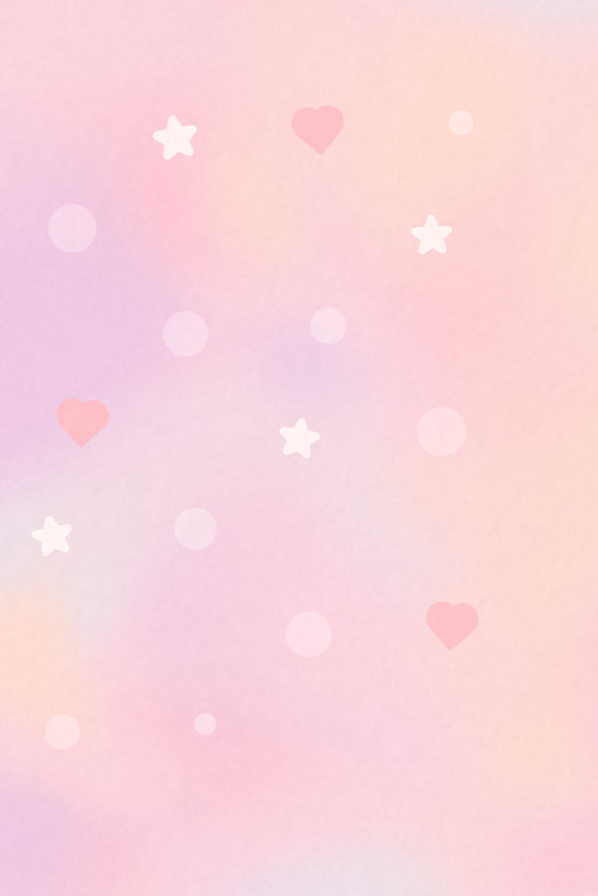
Give the GLSL for this background, as a WebGL 1 fragment shader.

```glsl
precision highp float;

// Pastel watercolour background: warped noise fields blend peach, lilac, rose
// and pale washes over pink paper with a faint grain. Stars, hearts and bubbles
// are spread evenly over it by a low-discrepancy sequence.

uniform vec2 u_resolution;

#define WASH_SCALE 3.6
#define WARP_AMOUNT 0.10
#define GRAIN_AMOUNT 0.022
#define MOTIF_COUNT 16
#define STAR_COUNT 4.0
#define TILT 0.35
#define PAPER vec3(0.99, 0.83, 0.87)
#define PEACH vec3(1.0, 0.862, 0.812)
#define LILAC vec3(0.925, 0.79, 0.905)
#define ROSE vec3(1.0, 0.765, 0.822)
#define PALE vec3(0.92, 0.89, 0.92)

float hash(vec2 p) {
  vec3 q = fract(vec3(p.xyx) * 0.1031);
  q += dot(q, q.yzx + 33.33);
  return fract((q.x + q.y) * q.z);
}

float noise(vec2 p) {
  vec2 cell = floor(p);
  vec2 f = fract(p);
  f = f * f * f * (f * (f * 6.0 - 15.0) + 10.0);
  float low = mix(hash(cell), hash(cell + vec2(1.0, 0.0)), f.x);
  float high = mix(hash(cell + vec2(0.0, 1.0)), hash(cell + vec2(1.0, 1.0)), f.x);
  return mix(low, high, f.y);
}

mat2 rotation(float angle) {
  float c = cos(angle);
  float s = sin(angle);
  return mat2(c, s, -s, c);
}

// Two rotated octaves hide the lattice of the noise.
float washField(vec2 p, float seed) {
  vec2 q = rotation(0.6 + seed) * p * WASH_SCALE + seed * 17.0 + 40.0;
  return 0.75 * noise(q) + 0.25 * noise(rotation(0.9) * q * 2.1 + 9.0);
}

vec3 washes(vec2 p) {
  vec2 warp = vec2(noise(p * 4.0 + 11.0), noise(p * 4.0 + 57.0)) - 0.5;
  p += WARP_AMOUNT * warp;
  float warmth = washField(p, 1.0);
  float depth = washField(p, 2.0);
  vec3 color = PAPER;
  color = mix(color, ROSE, 0.85 * smoothstep(0.45, 0.80, depth));
  color = mix(color, PALE, 0.85 * smoothstep(0.52, 0.85, 1.0 - depth));
  color = mix(color, PEACH, 0.85 * smoothstep(0.50, 0.80, warmth));
  return mix(color, LILAC, 0.80 * smoothstep(0.50, 0.82, 1.0 - warmth));
}

float paperGrain(vec2 p) {
  float fine = noise(p * 260.0) - 0.5;
  float fibre = noise(rotation(0.7) * p * vec2(150.0, 90.0)) - 0.5;
  return 0.6 * fine + 0.4 * fibre;
}

// Five-pointed star of unit radius with rounded tips.
float starDistance(vec2 p) {
  const float tip = 0.82;
  const vec2 fold = vec2(0.80902, -0.58779);
  const vec2 mirrorFold = vec2(-0.80902, -0.58779);
  p.x = abs(p.x);
  p -= 2.0 * max(dot(fold, p), 0.0) * fold;
  p -= 2.0 * max(dot(mirrorFold, p), 0.0) * mirrorFold;
  p = vec2(abs(p.x), p.y - tip);
  vec2 edge = 0.45 * vec2(-fold.y, fold.x) - vec2(0.0, 1.0);
  float h = clamp(dot(p, edge) / dot(edge, edge), 0.0, tip);
  return length(p - edge * h) * sign(p.y * edge.x - p.x * edge.y) - 0.18;
}

// Heart about 1.2 units wide, centred on the origin.
float heartDistance(vec2 p) {
  p = vec2(abs(p.x), p.y + 0.55);
  if (p.x + p.y > 1.0) return length(p - vec2(0.25, 0.75)) - 0.40;
  float side = length(p - 0.5 * max(p.x + p.y, 0.0));
  return min(length(p - vec2(0.0, 1.0)), side) * sign(p.x - p.y) - 0.046;
}

void main() {
  float pixel = 1.0 / u_resolution.y;
  vec2 p = gl_FragCoord.xy * pixel;
  vec2 canvas = vec2(u_resolution.x * pixel, 1.0);
  vec3 color = washes(p);

  for (int i = 0; i < MOTIF_COUNT; i++) {
    float id = float(i);
    float pick = hash(vec2(id, 7.0));
    vec2 spot = fract(0.5 + id * vec2(0.75488, -0.56984));
    vec2 local = p - canvas * mix(vec2(0.08, 0.12), vec2(0.92, 0.90), spot);
    vec2 turned = rotation(TILT * (2.0 * hash(vec2(id, 3.0)) - 1.0)) * local;

    // Bubbles by default; the first motifs are stars, some later ones hearts.
    float size = mix(0.010, 0.034, pick);
    float d = length(local) - size;
    vec4 ink = vec4(1.0, 0.96, 0.97, mix(0.48, 0.28, pick));
    if (id < STAR_COUNT) {
      size = mix(0.019, 0.027, pick);
      d = starDistance(turned / size) * size;
      ink = vec4(1.0, 0.96, 0.955, 0.95);
    } else if (id > 7.0 && mod(id, 3.0) > 1.5) {
      size = 0.045;
      d = heartDistance(turned / size) * size;
      ink = vec4(mix(vec3(1.0, 0.71, 0.76), vec3(1.0, 0.79, 0.80), pick), 0.9);
    }
    color = mix(color, ink.rgb, ink.a * (1.0 - smoothstep(-pixel, pixel, d)));
  }

  color += GRAIN_AMOUNT * paperGrain(p);
  gl_FragColor = vec4(color, 1.0);
}
```
